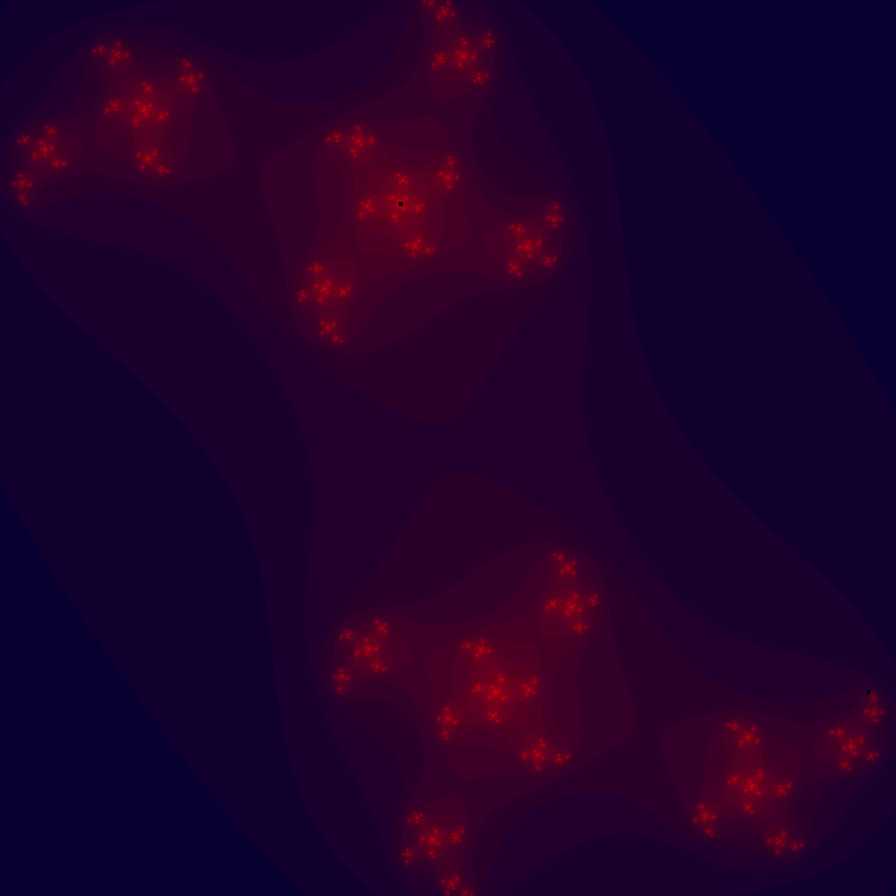
Give the GLSL for this background, as a WebGL 1 fragment shader.

```glsl
precision highp float;

uniform vec2 u_resolution;

vec2 complexSquare(vec2 z) {
  return vec2(z.x * z.x - z.y * z.y, 2.0 * z.x * z.y);
}

// Fraction of 30 steps that the orbit of z stays within radius 2
float escapeTime(vec2 z) {
  float steps = 0.0;
  for (int i = 0; i < 30; i++) {
    if (dot(z, z) > 4.0) break;
    z = complexSquare(z) + vec2(0.285, 0.82);
    steps += 1.0;
  }
  return steps / 30.0;
}

vec3 juliaColor(vec2 z) {
  return mix(vec3(0.0, 0.0, 0.195), vec3(1.0, 0.0, 0.0), escapeTime(z));
}

// Distance to the nearer of the two fixed points, which sum to one
float fixedPointDistance(vec2 z) {
  vec2 inner = vec2(-0.1268, 0.6541);
  vec2 outer = vec2(1.0, 0.0) - inner;
  return min(distance(z, inner), distance(z, outer));
}

void main() {
  float pixel = 2.4 / min(u_resolution.x, u_resolution.y);
  vec2 z = (gl_FragCoord.xy - 0.5 * u_resolution) * pixel;

  // Four samples smooth the band edges
  vec3 color = vec3(0.0);
  for (int y = 0; y < 2; y++) {
    for (int x = 0; x < 2; x++) {
      vec2 offset = (vec2(float(x), float(y)) - 0.5) * 0.5;
      color += 0.25 * juliaColor(z + offset * pixel);
    }
  }

  // Dark dots on the fixed points
  color *= smoothstep(-0.5, 0.5, (fixedPointDistance(z) - 0.006) / pixel);

  gl_FragColor = vec4(color, 1.0);
}
```
